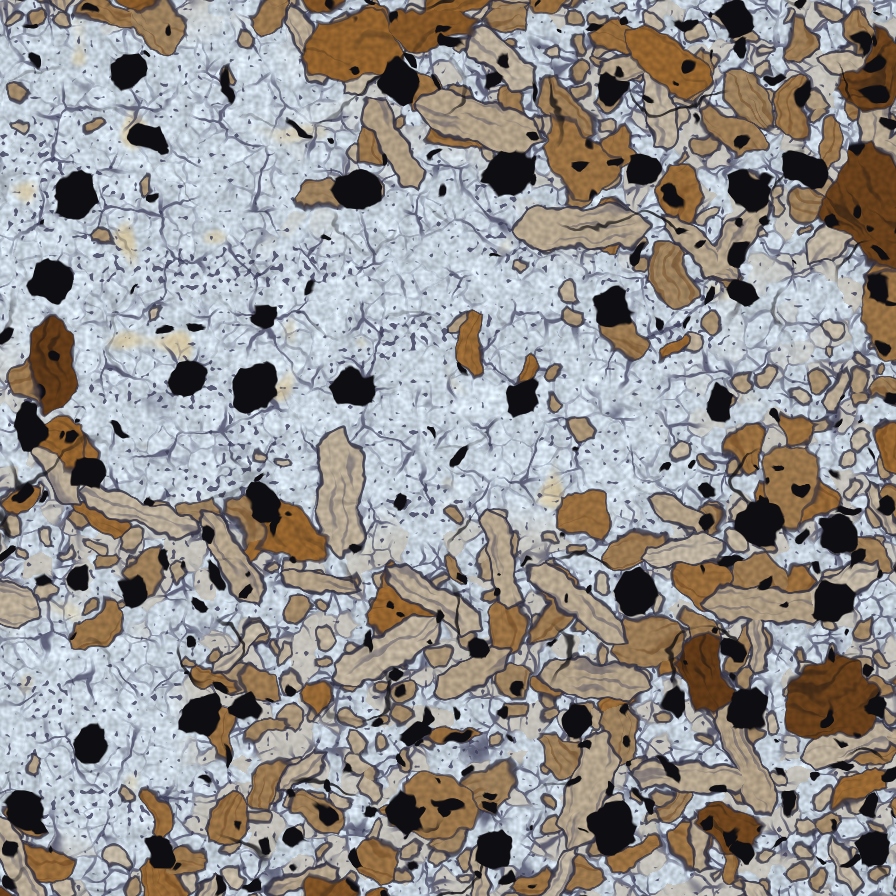
Write a Shadertoy shader that draws this texture.

```glsl
// Thin section of rock: pale speckled quartz, brown mica, beige laths and black opaque grains.

const vec3 QUARTZ = vec3(0.81, 0.86, 0.905);
const vec3 SHADOW = vec3(0.23, 0.23, 0.34);
const vec3 BLACK = vec3(0.055, 0.05, 0.065);
const vec3 DARK_MICA = vec3(0.37, 0.22, 0.09);
const vec3 AMBER = vec3(0.58, 0.39, 0.18);
const vec3 TAN = vec3(0.61, 0.51, 0.38);
const vec3 BEIGE = vec3(0.75, 0.71, 0.64);
const vec3 STAIN = vec3(0.86, 0.75, 0.52);

struct Grain { float dist; vec2 local; float id; };

float hash(vec2 p) {
    vec3 q = fract(p.xyx * 0.1031);
    q += dot(q, q.yzx + 33.33);
    return fract((q.x + q.y) * q.z);
}

vec2 direction(float turn) {
    return vec2(cos(6.2832 * turn), sin(6.2832 * turn));
}

float corner(vec2 i, vec2 f, vec2 e) {
    return dot(direction(hash(i + e)), f - e);
}

float noise(vec2 p) {
    vec2 i = floor(p), f = fract(p), e = vec2(0.0, 1.0);
    vec2 u = f * f * f * (f * (f * 6.0 - 15.0) + 10.0);
    return mix(mix(corner(i, f, e.xx), corner(i, f, e.yx), u.x),
               mix(corner(i, f, e.xy), corner(i, f, e.yy), u.x), u.y);
}

vec2 warp(vec2 p, float frequency, float amount) {
    vec2 q = p * frequency;
    return p + amount * vec2(noise(q), noise(q + 37.7));
}

// Zero inside the clear quartz areas, one where other minerals crowd
float crowding(vec2 p) {
    float middle = length((p - vec2(0.42, 0.60)) / vec2(0.42, 0.20));
    float upper = length((p - vec2(0.14, 0.80)) / vec2(0.24, 0.18));
    float lower = length((p - vec2(0.08, 0.20)) / vec2(0.13, 0.15));
    float d = min(middle, min(upper, lower)) + 0.5 * noise(p * 5.0);
    return smoothstep(0.75, 1.25, d);
}

// Nearest faceted grain; size (half length) and aspect are ranges
Grain scatter(vec2 p, float cells, float share, float clearShare, vec2 size, vec2 aspect, float seed) {
    Grain best = Grain(1.0, vec2(0.0), 0.0);
    for (int k = 0; k < 9; k++) {
        vec2 id = floor(p * cells) + vec2(k % 3 - 1, k / 3 - 1);
        vec2 key = id + seed * 17.3;
        vec2 jitter = vec2(hash(key), hash(key + 5.1));
        vec2 center = (id + 0.15 + 0.7 * jitter) / cells;
        if (hash(key + 9.7) > share * mix(clearShare, 1.0, crowding(center))) continue;
        vec2 axis = direction(hash(key + 13.9));
        vec2 q = p - center;
        q = vec2(dot(q, axis), dot(q, vec2(-axis.y, axis.x)));
        q.x += 0.5 * (hash(key + 21.3) - 0.5) * q.y;
        float len = mix(size.x, size.y, hash(key + 27.1));
        float wid = len * mix(aspect.x, aspect.y, hash(key + 31.7));
        vec2 a = abs(q);
        float d = max(a.x - len, a.y - wid);
        d = max(d, 0.707 * (a.x + a.y) - 0.55 * (len + wid));
        if (d < best.dist) best = Grain(d, q, hash(key + 41.9));
    }
    return best;
}

// Border distance in canvas units and cell id
vec2 voronoi(vec2 p, float cells) {
    vec2 q = p * cells;
    float near = 8.0, next = 8.0, id = 0.0;
    for (int k = 0; k < 9; k++) {
        vec2 c = floor(q) + vec2(k % 3 - 1, k / 3 - 1);
        float d = length(c + vec2(hash(c), hash(c + 61.3)) - q);
        next = min(next, max(near, d));
        if (d < near) { near = d; id = hash(c + 83.1); }
    }
    return vec2(0.5 * (next - near) / cells, id);
}

float inside(float d) { return 1.0 - smoothstep(-0.0012, 0.0012, d); }

float line(float d, float width) { return 1.0 - smoothstep(0.3 * width, width, abs(d)); }

vec3 paint(vec3 under, Grain g, vec3 fill, float rim) {
    vec3 color = mix(under, fill, inside(g.dist));
    return mix(color, SHADOW * 0.7, rim * line(g.dist, 0.0024));
}

// Fine streaks along the long axis of a grain
float cleavage(Grain g, float frequency) {
    return smoothstep(0.12, 0.4, noise(g.local * vec2(14.0, frequency) + g.id * 91.0));
}

vec3 quartzGround(vec2 p, vec2 bent, float crowd) {
    vec2 coarse = voronoi(bent, 17.0), fine = voronoi(bent, 42.0);
    float tone = 0.08 * fine.y + 0.15 * noise(p * 65.0) + 0.2 * noise(p * 190.0);
    vec3 color = QUARTZ * (0.93 + tone);
    color = mix(color, BEIGE, crowd * 0.65 * step(0.62, fine.y));
    float stain = smoothstep(0.36, 0.55, noise(p * 17.0 + 4.0));
    color = mix(color, STAIN, 0.6 * stain * (1.0 - crowd));
    float broken = smoothstep(-0.25, 0.25, noise(p * 23.0));
    float border = max(0.75 * line(coarse.x, 0.0021), mix(0.3, 0.7, crowd) * line(fine.x, 0.0019));
    color = mix(color, SHADOW, broken * border);
    // Dust gathers in drawn-out bands
    float band = smoothstep(0.02, 0.42, noise(p * vec2(6.0, 15.0) + 8.0));
    float limit = mix(0.36, 0.12, band * (1.0 - 0.6 * crowd));
    float dust = smoothstep(limit, limit + 0.16, noise(p * 142.0 + 19.0));
    return mix(color, SHADOW, 0.8 * dust);
}

void mainImage(out vec4 fragColor, in vec2 fragCoord) {
    vec2 p = fragCoord / iResolution.y;
    vec2 bent = warp(warp(p, 38.0, 0.009), 110.0, 0.003);
    vec2 ragged = warp(bent, 15.0, 0.03);
    float crowd = crowding(p);
    float grit = 1.0 + 0.2 * noise(p * 160.0 + 7.0);
    vec3 color = quartzGround(p, bent, crowd);

    // Small and medium tan flakes
    Grain chip = scatter(bent, 32.0, 0.55, 0.08, vec2(0.007, 0.015), vec2(0.4, 0.9), 1.0);
    color = paint(color, chip, mix(TAN, BEIGE, chip.id) * grit, 0.75);
    Grain flake = scatter(ragged, 15.0, 0.62, 0.06, vec2(0.016, 0.034), vec2(0.4, 0.8), 2.0);
    vec3 fill = mix(AMBER, TAN, flake.id) * grit;
    color = paint(color, flake, mix(fill, DARK_MICA, 0.4 * cleavage(flake, 190.0)), 0.7);

    // Long beige laths
    Grain lath = scatter(bent, 10.0, 0.68, 0.05, vec2(0.03, 0.078), vec2(0.18, 0.34), 3.0);
    fill = mix(BEIGE, TAN, 0.5 * lath.id) * grit;
    color = paint(color, lath, mix(fill, SHADOW, 0.4 * cleavage(lath, 170.0)), 0.8);

    // Large mica plates with dark inclusions
    Grain mica = scatter(ragged, 7.0, 0.5, 0.22, vec2(0.035, 0.068), vec2(0.45, 0.85), 4.0);
    fill = mix(DARK_MICA, AMBER, smoothstep(0.0, 0.65, mica.id));
    fill = mix(fill, TAN, 0.6 * smoothstep(0.6, 1.0, mica.id)) * grit;
    fill = mix(fill, BLACK, 0.45 * cleavage(mica, 130.0) * (1.0 - mica.id));
    fill = mix(fill, BLACK, smoothstep(0.38, 0.44, noise(bent * 34.0)));
    color = paint(color, mica, fill, 0.6);

    // Broken cracks, then black opaque grains
    float crack = line(noise(bent * 8.0 + 3.0), 0.022) * smoothstep(0.0, 0.3, noise(p * 13.0));
    color = mix(color, BLACK, 0.8 * crack * mix(0.3, 1.0, crowd));
    Grain crumb = scatter(ragged, 26.0, 0.5, 0.2, vec2(0.003, 0.010), vec2(0.5, 1.0), 5.0);
    Grain ore = scatter(bent, 8.0, 0.8, 0.65, vec2(0.011, 0.027), vec2(0.65, 1.0), 6.0);
    color = mix(color, BLACK, inside(min(crumb.dist, ore.dist)));
    fragColor = vec4(clamp(color, 0.0, 1.0), 1.0);
}
```
